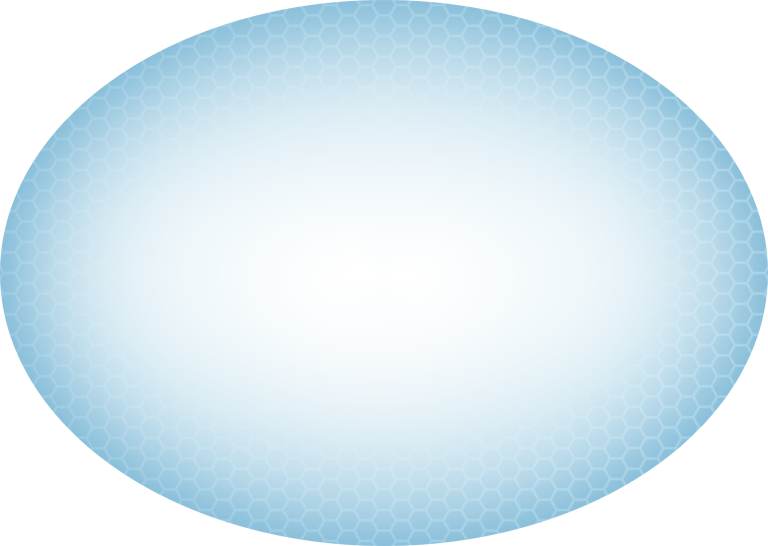
Write a WebGL 1 fragment shader that draws this background.

```glsl
precision highp float;
// Pale blue oval with a honeycomb rim and a soft white glow inside.

uniform vec2 u_resolution;

// Approximate signed distance to an ellipse, negative inside.
float ellipseDistance(vec2 p, vec2 radii) {
  float k = length(p / radii);
  return k * (k - 1.0) / max(length(p / (radii * radii)), 1e-4);
}

// Distance to the nearest wall of flat-topped hexagons of height 1.
float hexWallDistance(vec2 p) {
  vec2 period = vec2(1.7320508, 1.0);
  vec2 a = mod(p, period) - 0.5 * period;
  vec2 b = mod(p + 0.5 * period, period) - 0.5 * period;
  vec2 q = abs(dot(a, a) < dot(b, b) ? a : b);
  return 0.5 - max(q.y, dot(q, vec2(0.8660254, 0.5)));
}

void main() {
  // One unit is the canvas height, centred on the oval.
  vec2 p = (gl_FragCoord.xy - 0.5 * u_resolution) / u_resolution.y;
  vec2 radii = 0.5 * u_resolution / u_resolution.y;
  float pixel = 1.0 / u_resolution.y;
  float edge = ellipseDistance(p, radii);
  float depth = max(-edge, 0.0);

  // Blue rim fading inwards.
  float rim = exp(-pow(depth / 0.156, 1.2));
  vec3 color = vec3(1.0) - vec3(0.425, 0.235, 0.135) * rim;

  // Faint tint around the low central glow.
  float tint = smoothstep(0.04, 0.32, length(p - vec2(-0.016, -0.049)));
  color -= vec3(0.03, 0.013, 0.008) * tint;

  // Light honeycomb walls, a little stronger to the right.
  float cells = 26.5;
  float blur = pixel * cells;
  float wall = 1.0 - smoothstep(0.06 - blur, 0.06 + blur, hexWallDistance(p * cells));
  float strength = mix(0.17, 0.29, smoothstep(-radii.x, radii.x, p.x));
  color = mix(color, vec3(0.87, 0.97, 1.0), wall * strength * smoothstep(0.05, 0.5, rim));

  // White surround with a smooth outline.
  color = mix(color, vec3(1.0), smoothstep(-0.7 * pixel, 0.7 * pixel, edge));
  gl_FragColor = vec4(color, 1.0);
}
```
